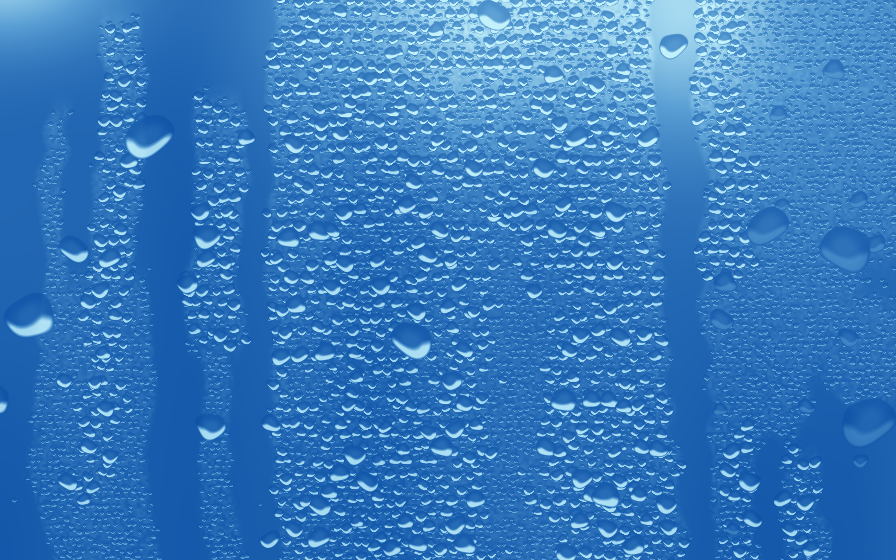
Reproduce this texture procedurally as a Shadertoy shader.

```glsl
// Water drops condensed on a cold blue window, crossed by clear vertical run-off tracks.

const vec3 DEEP_BLUE = vec3(0.09, 0.36, 0.675);
const vec3 SKY_BLUE  = vec3(0.35, 0.62, 0.83);
const vec3 PALE_CYAN = vec3(0.76, 0.94, 0.985);

vec2 hash22(vec2 p) {
    vec3 a = fract(p.xyx * vec3(0.1031, 0.1030, 0.0973));
    a += dot(a, a.yzx + 33.33);
    return fract((a.xx + a.yz) * a.zy);
}

float noise(vec2 p) {
    vec2 i = floor(p), f = fract(p);
    f = f * f * (3.0 - 2.0 * f);
    float low = mix(hash22(i).x, hash22(i + vec2(1, 0)).x, f.x);
    float high = mix(hash22(i + vec2(0, 1)).x, hash22(i + vec2(1, 1)).x, f.x);
    return mix(low, high, f.y);
}

// Maps brightness 0..1 to the blue palette.
vec3 palette(float tone) {
    tone = clamp(tone, -0.12, 1.0);
    return tone < 0.5 ? mix(DEEP_BLUE, SKY_BLUE, tone * 2.0)
                      : mix(SKY_BLUE, PALE_CYAN, tone * 2.0 - 1.0);
}

float span(float v, float lo, float hi, float soft) {
    return smoothstep(lo - soft, lo + soft, v) * smoothstep(hi + soft, hi - soft, v);
}

float band(vec2 p, vec2 xs, vec2 ys) {
    return span(p.x, xs.x, xs.y, 0.008) * span(p.y, ys.x, ys.y, 0.04);
}

float glow(vec2 p, vec2 centre, vec2 size) {
    vec2 q = (p - centre) / size;
    return exp(-dot(q, q));
}

// Wetness of the glass: x = fine mist, y = coarse drops, z = everywhere.
vec3 coverage(vec2 p) {
    p.x += 0.05 * (noise(p * vec2(3, 6)) - 0.5) + 0.02 * (noise(p * vec2(9, 22)) - 0.5);
    float lean = 0.045 * (1.0 - p.y);
    float pane = band(p, vec2(0.49, 1.16 + lean), vec2(-0.2, 1.2));
    float leftStrip = band(p, vec2(0.185 - lean, 0.265 - lean), vec2(0.12, 0.96));
    float midStrip = band(p, vec2(0.35, 0.44), vec2(0.38, 0.82));
    float rightStrip = band(p, vec2(1.25, 1.345), vec2(0.5, 1.2))
                     + band(p, vec2(1.275, 1.33), vec2(-0.2, 0.24))
                     + band(p, vec2(1.38, 1.45), vec2(-0.2, 0.18));
    float leftMist = band(p, vec2(0.075, 0.28), vec2(-0.2, 0.5))
                   + band(p, vec2(0.08, 0.115), vec2(0.45, 0.8))
                   + band(p, vec2(0.37, 0.42), vec2(-0.2, 0.4));
    float corner = smoothstep(1.38, 1.52, p.x) * smoothstep(0.36, 0.2, p.y);
    float patches = noise(p * vec2(11, 6)) + 0.5 * p.y - 0.6 * corner;
    float rightMist = band(p, vec2(1.255, 1.8), vec2(-0.2, 1.2)) * smoothstep(0.25, 0.45, patches);
    float dryLane = band(p, vec2(0.87, 0.98), vec2(-0.2, 0.52));
    float coarse = pane * (1.0 - 0.92 * dryLane) + leftStrip + midStrip + rightStrip;
    float fine = max(max(pane, leftMist), max(rightMist, coarse));
    return vec3(clamp(fine, 0.0, 1.0), clamp(coarse, 0.0, 1.0), 1.0);
}

// One drop: dark lens above, bright crescent below, thin dark rim.
float dropTone(vec2 q, float d, float base, float gloss, float tilt) {
    float crescent = smoothstep(0.66, 0.95, length(q - vec2(tilt, 0.4)));
    crescent *= smoothstep(0.1, -0.3, q.y) * smoothstep(1.02, 0.84, d);
    float lens = base * 0.5 - 0.06 + 0.12 * smoothstep(0.9, 0.2, d);
    return mix(lens, base * 0.4 + 0.85, crescent * gloss);
}

// Paints a staggered, jittered grid of drops; weights select where they form.
float addDrops(float tone, float base, vec2 p, float cell, vec2 radii,
               vec3 weights, float gloss, float seed) {
    vec2 g = p / cell;
    float nearest = 9.0, shade = tone, alpha = 0.0;
    for (int j = -1; j <= 1; j++)
    for (int i = -1; i <= 1; i++) {
        float row = floor(g.y) + float(j);
        float stagger = 0.5 * mod(row, 2.0);
        vec2 id = vec2(floor(g.x - stagger) + float(i), row);
        vec2 place = hash22(id + seed), kind = hash22(id + seed + 57.3);
        vec2 centre = id + vec2(stagger, 0) + 0.5 + 0.5 * (place - 0.5);
        if (kind.x > dot(coverage(centre * cell), weights)) continue;
        float radius = mix(radii.x, radii.y, kind.y * kind.y);
        vec2 q = (g - centre) / radius;
        q += 0.13 * sin(q.yx * 2.5 + 6.28 * place);
        float d = length(q * vec2(0.95, 1.08));
        if (d > nearest) continue;
        nearest = d;
        float blur = 0.9 / (iResolution.y * cell * radius);
        alpha = smoothstep(1.0 + blur, 1.0 - blur, d);
        shade = dropTone(q, d, base, gloss, 0.5 * (place.x - 0.5));
    }
    return mix(tone, shade, alpha);
}

void mainImage(out vec4 fragColor, in vec2 fragCoord) {
    vec2 p = fragCoord / iResolution.y;
    vec3 wet = coverage(p);

    // Light behind the glass
    float base = 0.02 + 0.12 * (noise(p * vec2(6, 1.5)) - 0.4);
    base += 0.72 * glow(p, vec2(0.88, 1.0), vec2(0.36, 0.24));
    base += 0.75 * glow(p, vec2(0.0, 1.05), vec2(0.22, 0.13));
    base += 0.45 * glow(p, vec2(1.24, 1.0), vec2(0.13, 0.22));
    base += 0.22 * glow(p, vec2(1.5, 1.0), vec2(0.3, 0.4));
    base += wet.x * (0.06 + 0.1 * p.y);

    // Mist, then ever larger drops
    float tone = base + 0.16 * wet.x * (noise(p * 190.0) - 0.5);
    float low = smoothstep(0.85, 0.55, p.y);
    tone = addDrops(tone, base, p, 0.0115, vec2(0.32, 0.5), vec3(0.85, 0, 0), 0.6, 11.0);
    tone = addDrops(tone, base, p, 0.0235, vec2(0.33, 0.52), vec3(0, 0.85, 0), 0.95, 83.0);
    tone = addDrops(tone, base, p, 0.043, vec2(0.27, 0.46), vec3(0, 0.42 * low, 0), 1.0, 151.0);
    float matte = smoothstep(1.22, 1.28, p.x);
    tone = addDrops(tone, base, p, 0.075, vec2(0.16, 0.27), vec3(0.1, 0, 0.04), 1.0 - 0.7 * matte, 229.0);
    tone = addDrops(tone, base, p, 0.17, vec2(0.13, 0.29), vec3(0, 0, 0.2), 1.0 - 0.7 * matte, 307.0);

    fragColor = vec4(palette(tone), 1.0);
}
```
